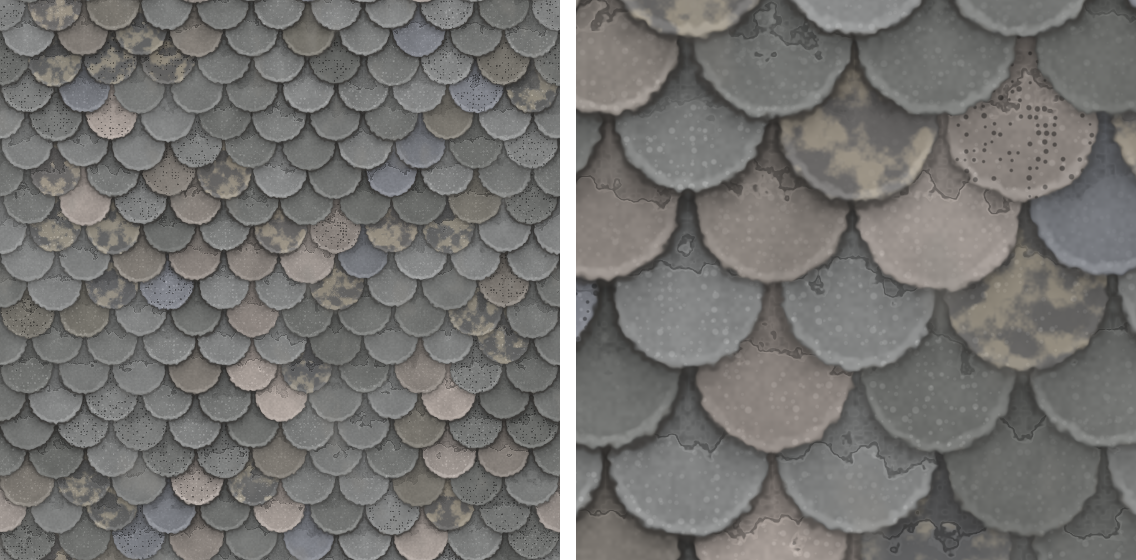
Left: the whole. Right: its middle third, enlarged.
A three.js fragment shader for this texture:

```glsl
varying vec2 vUv;

float hash(vec2 p) {
  vec3 a = fract(vec3(p.xyx) * 0.1031);
  a += dot(a, a.yzx + 33.33);
  return fract((a.x + a.y) * a.z);
}

float noise(vec2 p) {
  vec2 i = floor(p), f = fract(p);
  f = f * f * (3.0 - 2.0 * f);
  return mix(mix(hash(i), hash(i + vec2(1.0, 0.0)), f.x),
             mix(hash(i + vec2(0.0, 1.0)), hash(i + 1.0), f.x), f.y);
}

float fbm(vec2 p) {
  float sum = 0.0, gain = 0.5;
  for (int i = 0; i < 4; i++) {
    sum += gain * noise(p);
    p = p * 2.03 + 17.1;
    gain *= 0.5;
  }
  return sum / 0.9375;
}

// Small round dots, present in a given share of the grid cells
float specks(vec2 p, float share) {
  vec2 cell = floor(p);
  vec2 centre = 0.3 + 0.4 * vec2(hash(cell + 5.3), hash(cell + 9.1));
  float size = mix(0.12, 0.3, hash(cell + 2.7));
  float dotMask = 1.0 - smoothstep(size - 0.1, size + 0.12, length(fract(p) - centre));
  return dotMask * step(hash(cell + 71.0), share);
}

vec3 slateColour(vec2 id) {
  float pick = hash(id + 31.7);
  float tone = hash(id + 4.2);
  vec3 slate = mix(vec3(0.425, 0.43, 0.42), vec3(0.535, 0.54, 0.54), tone);
  if (pick > 0.92) slate = mix(vec3(0.60, 0.57, 0.55), vec3(0.68, 0.64, 0.615), tone);
  else if (pick > 0.81) slate = mix(vec3(0.46, 0.45, 0.42), vec3(0.56, 0.53, 0.51), tone);
  else if (pick > 0.73) slate = mix(vec3(0.45, 0.46, 0.48), vec3(0.52, 0.53, 0.56), tone);
  return slate;
}

void main() {
  vec2 q = vUv * 10.0;
  float grain = noise(q * 34.0) - 0.5;
  float cloud = fbm(q * 3.0 + 40.0);
  float mottle = fbm(q * 6.5 + 11.0);
  float wear = smoothstep(0.3, 0.7, noise(q * 0.85 + 3.0));
  float ragged = (noise(q * 19.0 + 8.0) - 0.5) * 0.035 + grain * 0.012;
  float lightSpecks = specks(q * 15.0, 0.3) + 0.6 * specks(q * 23.0 + 6.0, 0.25);
  float pits = specks(q * 19.0 + 30.0, 0.35);
  vec3 colour = vec3(0.3);

  // Rows from back to front, each overlapping the one below
  for (int k = -1; k <= 2; k++) {
    float row = floor(q.y * 2.0 + 0.1) + float(k);
    float shift = 0.5 * mod(row, 2.0);
    float d = 10.0;
    vec2 p = vec2(0.0), id = vec2(0.0);

    // Nearest scale of this row
    for (int i = 0; i < 2; i++) {
      float column = floor(q.x - shift) + float(i);
      vec2 cell = mod(vec2(column, row), vec2(10.0, 20.0));
      vec2 jitter = vec2(hash(cell + 13.0), hash(cell + 57.0)) - 0.5;
      vec2 local = q - vec2(column + shift, row * 0.5 - 0.05) - jitter * vec2(0.05, 0.06);
      float radius = mix(0.445, 0.49, hash(cell + 83.0));
      float edge = length(vec2(local.x, min(local.y, 0.0))) - radius;
      if (edge < d) { d = edge; p = local; id = cell; }
    }
    d += ragged;

    // Cast shadow and dark chipped outline
    float outside = max(d, 0.0);
    float depth = mix(0.48, 0.25, wear);
    colour *= 1.0 - depth * exp(-outside * 11.0);
    float line = 1.0 - smoothstep(0.012, 0.05, outside);
    colour = mix(colour, vec3(0.23, 0.22, 0.21), line * mix(0.65, 0.2, wear));

    // Face with cloudy tone and grain
    vec3 face = slateColour(id);
    face *= 0.99 + 0.16 * (cloud - 0.5) + 0.07 * grain;

    // Weathered scales with dark stain and tan lichen
    float stained = step(0.91, hash(id + 141.0));
    vec3 lichen = mix(vec3(0.36, 0.36, 0.36), vec3(0.60, 0.57, 0.51), smoothstep(0.42, 0.68, mottle));
    face = mix(face, lichen, stained * 0.8);

    // Split, rough upper part
    float split = p.y - 0.12 - (mottle - 0.5) * 0.55 - (hash(id + 23.0) - 0.5) * 0.2;
    float rough = smoothstep(0.0, 0.06, split);
    float broken = smoothstep(0.3, 0.7, hash(id + 91.0));
    face *= 1.0 - rough * (0.07 + 0.22 * abs(grain));
    face *= 1.0 - 0.28 * broken * (1.0 - smoothstep(0.006, 0.028, abs(split)));
    face *= 1.0 + 0.09 * broken * (1.0 - smoothstep(0.0, 0.03, abs(split + 0.04)));

    // Mineral specks and pits
    face += 0.09 * lightSpecks * (1.0 - 0.6 * rough) * hash(id + 19.0);
    face *= 1.0 - 0.4 * pits * step(0.8, hash(id + 67.0));

    // Bevelled rim, brighter along the bottom
    float rim = smoothstep(-0.085, -0.045, d) * (1.0 - smoothstep(-0.035, 0.0, d));
    float low = smoothstep(0.05, -0.3, p.y - 0.0);
    low = 1.0 - smoothstep(-0.3, 0.05, p.y);
    face += rim * low * mix(0.03, 0.10, hash(id + 37.0));
    float chip = smoothstep(-0.03, 0.005, d) * smoothstep(0.4, 0.75, noise(q * 13.0));
    face = mix(face, vec3(0.53, 0.51, 0.48), chip * 0.35);
    face *= 1.0 - 0.3 * smoothstep(-0.025, 0.012, d);

    colour = mix(colour, face, 1.0 - smoothstep(-0.012, 0.012, d));
  }

  // Pale dusty wash
  float dust = smoothstep(0.62, 0.85, fbm(q * vec2(2.2, 1.4) + 70.0));
  colour = mix(colour, vec3(0.54, 0.53, 0.51), dust * 0.35);
  gl_FragColor = vec4(colour, 1.0);
}
```
